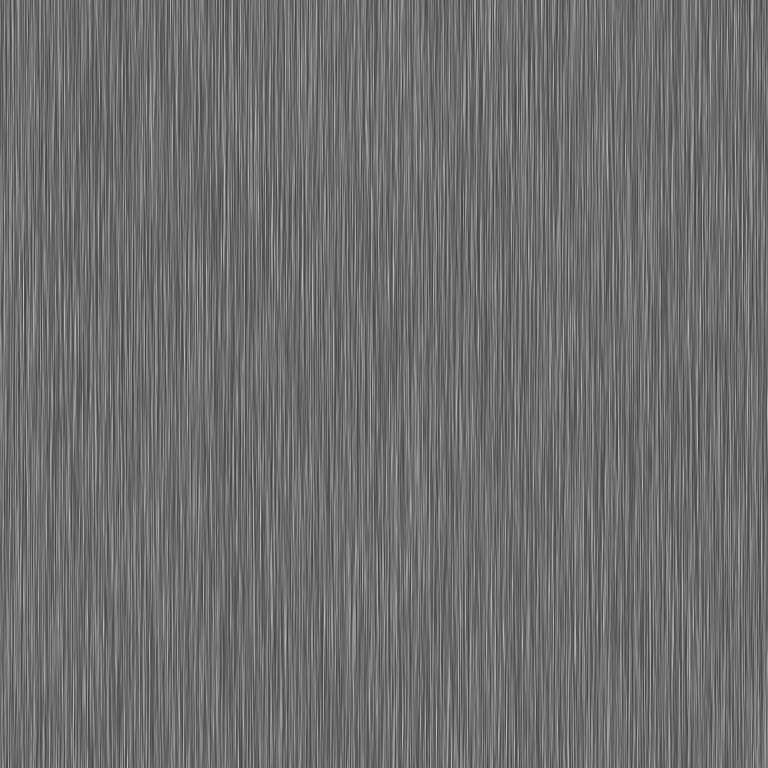
A WebGL 2 fragment shader for this texture:

```glsl
#version 300 es
precision highp float;
precision highp int;
// Brushed grey metal: hair-thin vertical fibres, each with its own brightness
// that drifts along its length. Fibres are averaged over the pixel width and
// contrasted with their close neighbours, so that every stroke stays crisp.

uniform vec2 u_resolution;
out vec4 fragColor;

// All lengths are fractions of the canvas height.
const float FIBRE_COUNT  = 768.0;                    // fibres across the canvas
const vec3  FIBRE_LENGTH = vec3(0.105, 0.046, 0.018); // long, middle, short
const vec3  FIBRE_WEIGHT = vec3(0.70, 0.50, 0.24);
const float FIBRE_GAIN   = 0.195;
const float NEIGHBOURS   = 6.0;   // fibres in the surrounding average
const float CRISPNESS    = 0.5;   // share of that average taken away
const vec2  BLOTCH_CELLS = vec2(30.0, 7.0);
const float BLOTCH_GAIN  = 0.008;
const float BASE_GREY    = 0.423;
const float GLINT        = 1.3;   // lifts highlights, softens shadows
const int   MAX_TAPS     = 16;

// Integer hash, result in -1..1.
float hash(ivec2 cell, int seed) {
    uint h = uint(cell.x) * 1597334677u ^ uint(cell.y) * 3812015801u
           ^ uint(seed) * 2798796415u;
    h = (h ^ (h >> 16)) * 2146121005u;
    h = (h ^ (h >> 15)) * 2221713035u;
    h ^= h >> 16;
    return float(h >> 8) / 8388608.0 - 1.0;
}

// Noise along one column, with a random start for each column.
float columnNoise(int column, float y, int seed) {
    y += hash(ivec2(column, -77), seed) * 8.0;
    float base = floor(y);
    int row = int(base);
    return mix(hash(ivec2(column, row), seed),
               hash(ivec2(column, row + 1), seed),
               smoothstep(0.0, 1.0, y - base));
}

// Blends neighbouring columns into wide, soft blotches.
float blotchNoise(vec2 p, int seed) {
    float base = floor(p.x);
    int column = int(base);
    return mix(columnNoise(column, p.y, seed),
               columnNoise(column + 1, p.y, seed),
               smoothstep(0.0, 1.0, p.x - base));
}

// Brightness of a single fibre at height y.
float fibre(int column, float y) {
    vec3 along = y / FIBRE_LENGTH;
    return dot(FIBRE_WEIGHT, vec3(columnNoise(column, along.x, 1),
                                  columnNoise(column, along.y, 2),
                                  columnNoise(column, along.z, 3)));
}

// Averages the fibres inside a window, weighted by how much each one covers.
float fibreAverage(vec2 uv, float width) {
    float left = uv.x * FIBRE_COUNT - 0.5 * width;
    float right = left + width;
    int first = int(floor(left));
    float sum = 0.0;
    for (int i = 0; i < MAX_TAPS; i++) {
        float edge = float(first + i);
        if (edge >= right) break;
        float cover = min(right, edge + 1.0) - max(left, edge);
        sum += cover * fibre(first + i, uv.y);
    }
    return sum / width;
}

void main() {
    float pixel = 1.0 / u_resolution.y;
    vec2 uv = gl_FragCoord.xy * pixel;

    float width = clamp(pixel * FIBRE_COUNT, 0.3, float(MAX_TAPS) - 1.0);
    float strokes = fibreAverage(uv, width)
                  - CRISPNESS * fibreAverage(uv, max(width, NEIGHBOURS));
    float tone = FIBRE_GAIN * strokes
               + BLOTCH_GAIN * blotchNoise(uv * BLOTCH_CELLS, 4);

    // Slight skew so bright strokes stand out more than dark ones.
    float grey = BASE_GREY + tone + GLINT * tone * tone;
    fragColor = vec4(vec3(clamp(grey, 0.0, 1.0)), 1.0);
}
```
